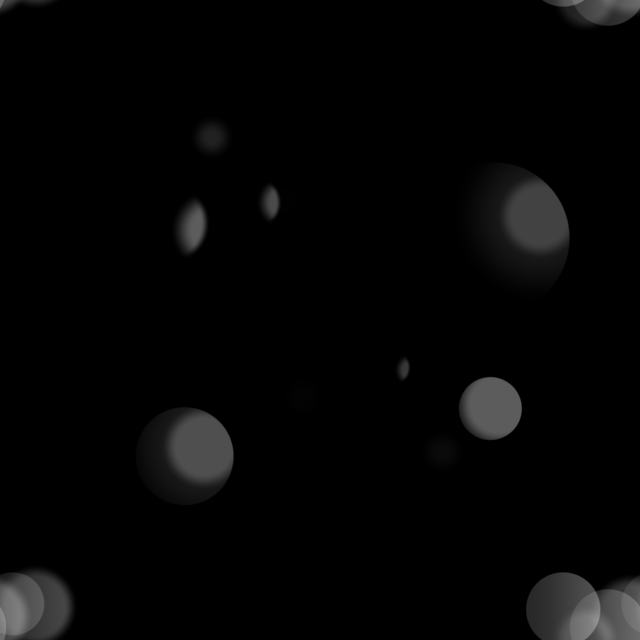
Reproduce this background procedurally as a Shadertoy shader.

```glsl
// Sparse grey bokeh: shaded discs, soft lens slivers and a bright corner cluster on black.

const float EDGE = 0.003;
const vec2 LIGHT_DIR = vec2(0.9, 0.43);

float hash(float n) {
    return fract(sin(n * 127.1) * 43758.5453);
}

// Offset to a centre on a canvas that repeats every unit
vec2 wrapOffset(vec2 p, vec2 centre) {
    return fract(p - centre + 0.5) - 0.5;
}

float disc(vec2 q, float radius, float blur) {
    return 1.0 - smoothstep(radius - blur, radius, length(q));
}

vec2 polar(float radius, float angle) {
    return radius * vec2(cos(angle), sin(angle));
}

float screenBlend(float a, float b) {
    return 1.0 - (1.0 - a) * (1.0 - b);
}

// Crisp rim around a wide dim pool and a small soft glow
float shadedDisc(vec2 q, float radius, float poolLevel, float glowLevel) {
    vec2 shift = LIGHT_DIR * radius * radius * 5.6;
    float pool = disc(q - shift, 0.14, 0.09);
    float glow = disc(q - shift, 0.068, 0.026);
    return disc(q, radius, EDGE) * (pool * poolLevel + glow * glowLevel);
}

// Overlap of a soft disc and a sharper one
float lens(vec2 q, float radius, float tilt) {
    vec2 shift = polar(radius * 0.53, tilt);
    float softSide = disc(q - shift, radius, radius * 0.55);
    float crispSide = disc(q + shift, radius, radius * 0.22);
    return softSide * crispSide;
}

// Large discs spread around a ring, shrinking and brightening
float largeDiscs(vec2 p) {
    float light = 0.0;
    for (int i = 0; i < 3; i++) {
        float n = float(i);
        vec2 centre = 0.5 + polar(0.3, 0.44 + 3.49 * pow(n, 0.62));
        float radius = 0.12 * pow(0.65, n);
        light += shadedDisc(wrapOffset(p, centre), radius, 0.1, 0.16 + 0.05 * n);
    }
    return light;
}

// Slivers that spiral inwards
float slivers(vec2 p) {
    float light = 0.0;
    for (int i = 0; i < 3; i++) {
        float n = float(i);
        vec2 centre = 0.5 + polar(0.25 - 0.05 * n, 2.52 - 0.54 * pow(n, 2.5));
        float tilt = 0.5 * (hash(n + 3.0) - 0.5);
        float radius = 0.066 * pow(0.65, n);
        light += (0.36 - 0.07 * n) * lens(wrapOffset(p, centre), radius, tilt);
    }
    return light;
}

// Barely visible blurred spots
float faintSpots(vec2 p) {
    float light = 0.0;
    for (int i = 0; i < 4; i++) {
        float n = float(i);
        vec2 centre = vec2(hash(n + 11.0), hash(n + 23.0));
        float level = 0.13 * pow(0.3, n);
        light += level * disc(wrapOffset(p, centre), 0.036, 0.03);
    }
    return light;
}

// Overlapping translucent discs around the repeating corner
float cornerCluster(vec2 p) {
    float light = 0.0;
    for (int i = 0; i < 6; i++) {
        float n = float(i);
        float x = mix(-0.12, 0.055, n / 5.0);
        float y = 0.035 + 0.09 * (hash(n + 41.0) - 0.5);
        float radius = mix(0.048, 0.068, hash(n + 57.0));
        float blur = mod(n, 2.0) < 0.5 ? EDGE : 0.022;
        vec2 q = wrapOffset(p, vec2(x, y));
        float shade = mix(0.5, 1.0, smoothstep(-radius, radius, q.x));
        float level = mix(0.16, 0.32, hash(n + 71.0)) * shade;
        light = screenBlend(light, level * disc(q, radius, blur));
    }
    return light;
}

void mainImage(out vec4 fragColor, in vec2 fragCoord) {
    vec2 p = fragCoord / iResolution.y;
    float light = largeDiscs(p) + slivers(p) + faintSpots(p);
    light = screenBlend(light, cornerCluster(p));
    fragColor = vec4(vec3(light), 1.0);
}
```
